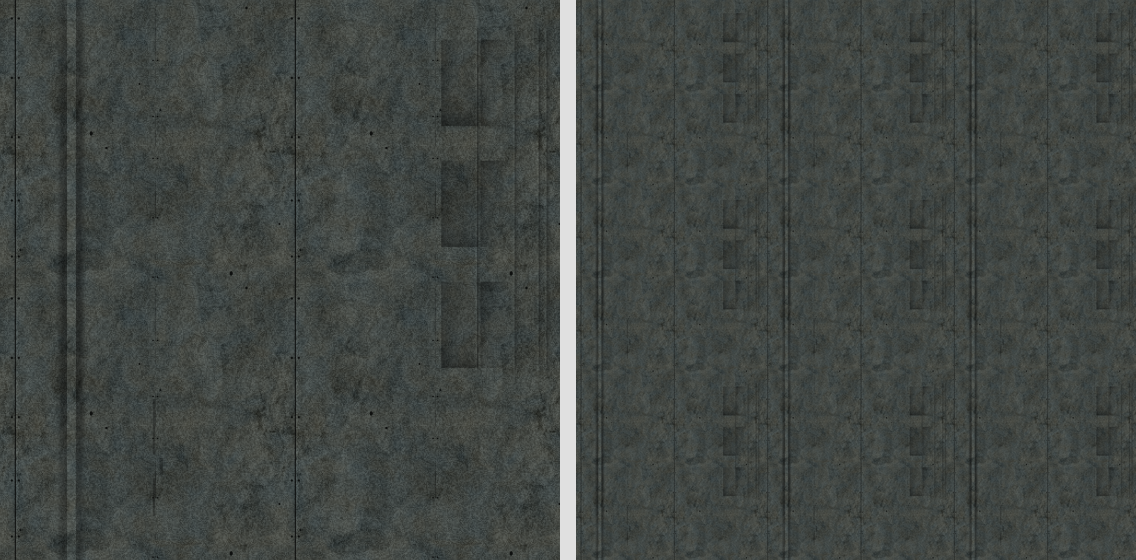
Left, the tile; right, the same tile 3 across and 3 down.
Reproduce this texture procedurally as a Shadertoy shader.

```glsl
// Dark weathered concrete repeating two by two, each repeat split into two panels.
// Wrapped noise gives stains, scars and grain; seams, screw holes and blow holes follow the panels.
// A vertical beam, three pairs of recesses and thin ribs are shaded over the wall.

float hash(vec2 c) {
    vec3 p = fract(c.xyx * 0.1031);
    p += dot(p, p.yzx + 33.33);
    return fract((p.x + p.y) * p.z);
}

// Random value of a cell, with n cells per quarter of the canvas, repeating every half canvas
float cellValue(vec2 c, vec2 n) {
    return hash(mod(c, 2.0 * n) + 7.0 * n);
}

float noise(vec2 uv, vec2 n) {
    vec2 p = uv * 4.0 * n, c = floor(p), f = p - c;
    f = f * f * (3.0 - 2.0 * f);
    return mix(mix(cellValue(c, n), cellValue(c + vec2(1, 0), n), f.x),
               mix(cellValue(c + vec2(0, 1), n), cellValue(c + 1.0, n), f.x), f.y);
}

float fbm(vec2 uv, vec2 n) {
    float sum = 0.0, amp = 0.52;
    for (int i = 0; i < 5; i++) {
        sum += amp * noise(uv, n);
        n *= 2.0;
        amp *= 0.5;
    }
    return sum;
}

// Offset to the nearest copy of a point, where each panel is dropped from its neighbour
vec2 panelOffset(vec2 uv, vec2 point) {
    vec2 d = uv - point;
    d -= floor(d.x * 4.0 + 0.5) * 0.25;
    d.y = mod(d.y + 0.25, 0.5) - 0.25;
    return d;
}

float box(vec2 d, vec2 halfSize, float soft) {
    vec2 e = smoothstep(-soft, soft, halfSize - abs(d));
    return e.x * e.y;
}

void mainImage(out vec4 fragColor, in vec2 fragCoord) {
    vec2 uv = fragCoord / iResolution.xy;
    float px = 0.7 / iResolution.y;

    // Stains with partly crisp borders
    vec2 warped = uv + 0.05 * (vec2(fbm(uv, vec2(4)), fbm(uv, vec2(5))) - 0.5);
    float stain = fbm(warped, vec2(4, 3));
    float tone = 0.57 + 0.6 * (fbm(warped, vec2(6, 4)) - 0.5) + 0.3 * (stain - 0.5);
    tone += 0.55 * (fbm(warped, vec2(19, 11)) - 0.5);
    tone -= 0.2 * smoothstep(0.55, 0.565, stain) * (1.0 - smoothstep(0.565, 0.66, stain));
    tone += 0.1 * smoothstep(0.43, 0.42, stain);

    // Scarred patches, lit from the upper left, with dark flecks
    float rough = smoothstep(0.47, 0.62, fbm(warped, vec2(2, 1)));
    vec2 scar = vec2(15, 9);
    tone += (0.5 + 1.4 * rough) * (fbm(warped, scar) - fbm(warped + vec2(-0.0025, 0.0025), scar));
    tone -= 0.3 * (0.3 + rough) * smoothstep(0.6, 0.68, fbm(warped, vec2(21, 14)));

    // Trowel marks in every repeat: a dark oval and a faint ring
    vec2 smudge = mod(warped - vec2(0.138, 0.031) + 0.25, 0.5) - 0.25;
    float oval = length(smudge / vec2(0.05, 0.029));
    tone -= 0.3 * (1.0 - smoothstep(0.85, 1.05, oval)) - 0.12 * exp(-40.0 * pow(oval - 1.25, 2.0));
    vec2 trowel = mod(warped - vec2(0.118, 0.297) + 0.25, 0.5) - 0.25;
    tone -= 0.13 * exp(-600.0 * pow(length(trowel / vec2(0.055, 0.08)) - 1.0, 2.0));

    // Grain and a slight warm or cool tint
    tone += 0.75 * (noise(uv, vec2(128)) - 0.5) + 0.4 * (noise(uv, vec2(83)) - 0.5);
    vec3 color = mix(vec3(0.185, 0.202, 0.19), vec3(0.312, 0.336, 0.323), tone);
    color += vec3(0.05, 0.008, -0.035) * (0.5 - fbm(warped, vec2(7, 8)));

    // Seams, strong and faint in turn
    float seam = panelOffset(uv, vec2(0.0273, 0)).x;
    float strong = 1.0 - mod(floor((uv.x - 0.0273) * 4.0 + 0.5), 2.0);
    float seamInk = mix(0.3 * smoothstep(0.4, 0.65, noise(uv, vec2(3, 12))), 0.85, strong);
    color *= 1.0 - seamInk * (1.0 - smoothstep(0.0009 - px, 0.0009 + px, abs(seam)));
    color *= 1.0 + 0.12 * strong * exp(-pow((seam - 0.003) / 0.0012, 2.0));

    // Screw holes in pairs beside the seams, smaller at the faint ones
    float hole = 1.0;
    float heights[5] = float[5](0.467, 0.361, 0.255, 0.142, 0.042);
    for (int i = 0; i < 5; i++) {
        vec2 d = panelOffset(uv, vec2(0.0273, heights[i]));
        hole = min(hole, length(vec2(abs(d.x) - mix(0.004, 0.0062, strong), d.y)) - mix(0.0013, 0.0019, strong));
    }
    // Blow holes in the panel faces
    hole = min(hole, length(panelOffset(uv, vec2(0.1628, 0.2617)) * vec2(1.4, 1)) - 0.0038);
    hole = min(hole, length(panelOffset(uv, vec2(0.1901, 0.2357))) - 0.002);
    hole = min(hole, length(panelOffset(uv, vec2(0.249, 0.35))) - 0.0017);
    hole = min(hole, length(panelOffset(uv, vec2(0.0365, 0.0534))) - 0.0016);
    color = mix(color, vec3(0.035, 0.04, 0.038), 0.9 * (1.0 - smoothstep(-px, px, hole)));

    // Vertical beam: a plain strip between two soft shadows
    float beam = abs(uv.x - 0.1276);
    float shadow = smoothstep(0.0075, 0.009, beam) * (1.0 - smoothstep(0.013, 0.029, beam));
    color *= 1.0 - (0.33 - 0.07 * cos(6.2832 * uv.y)) * shadow;
    color *= 1.0 + 0.05 * (1.0 - smoothstep(0.0065, 0.008, beam));

    // Three pairs of recesses with inner shadows
    for (int j = 0; j < 3; j++) {
        vec2 left = uv - vec2(0.821, 0.852 - 0.216 * float(j));
        vec2 right = left - vec2(0.064, 0);
        float leftShade = 0.08 + 0.22 * exp(-(left.x + 0.033) / 0.012) + 0.28 * exp(-(left.y + 0.077) / 0.018);
        float rightShade = 0.06 + 0.22 * exp(-(right.x + 0.027) / 0.012) + 0.25 * exp((right.y - 0.077) / 0.014);
        color *= 1.0 - min(leftShade, 0.42) * box(left, vec2(0.033, 0.077), 0.0015);
        color *= 1.0 - min(rightShade, 0.4) * box(right, vec2(0.027, 0.077), 0.0015) * (1.0 - smoothstep(-0.01, 0.035, right.x));
    }

    // Thin ribs with a shadow on the right, and short dark gouges
    float ribs[4] = float[4](0.853, 0.92, 0.963, 0.977);
    vec4 gouges[3] = vec4[3](vec4(0.275, 0.238, 0.002, 0.05), vec4(0.288, 0.167, 0.003, 0.015), vec4(0.275, 0.112, 0.002, 0.034));
    for (int i = 0; i < 4; i++) {
        float d = uv.x - ribs[i];
        float rib = smoothstep(-0.002, 0.0, d) * exp(-max(d, 0.0) / 0.004) - 0.3 * exp(-pow((d + 0.003) / 0.0015, 2.0));
        color *= 1.0 - 0.27 * rib * smoothstep(0.32, 0.36, uv.y) * (1.0 - smoothstep(0.94, 0.96, uv.y));
    }
    for (int i = 0; i < 3; i++) color *= 1.0 - 0.28 * box(uv - gouges[i].xy, gouges[i].zw, 0.0015);

    fragColor = vec4(clamp(color, 0.0, 1.0), 1.0);
}
```
